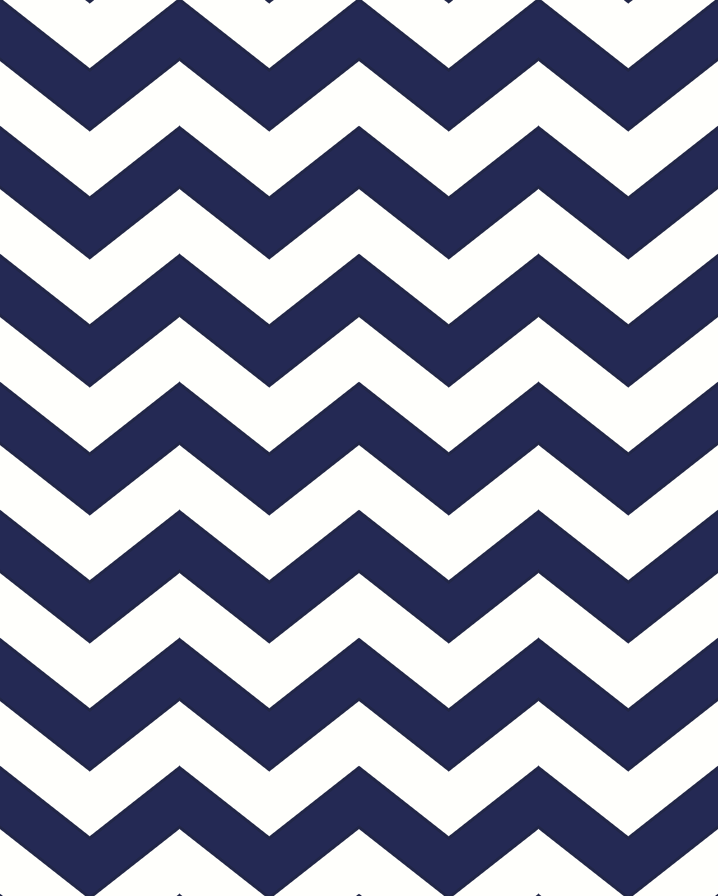
This pattern is drawn by a Shadertoy shader. Its source:

```glsl
// Signed distance to the zigzag bands, as a fraction of canvas height
float chevronDistance(vec2 uv, float aspect) {
    const vec2 repeats = vec2(4.0, 7.0);
    const float rise = 0.551;      // zigzag height in row units
    const float halfBand = 0.2475; // half the band's vertical thickness

    float drop = 1.0 - abs(2.0 * fract(uv.x * repeats.x) - 1.0);
    float row = (1.0 - uv.y) * repeats.y + 0.018 - rise * drop;
    float d = abs(fract(row - halfBand + 0.5) - 0.5) - halfBand;

    // Turn the vertical offset into a perpendicular one
    float slope = 2.0 * rise * repeats.x / (repeats.y * aspect);
    return d / (repeats.y * sqrt(1.0 + slope * slope));
}

void mainImage(out vec4 fragColor, in vec2 fragCoord) {
    vec2 uv = fragCoord / iResolution.xy;
    float d = chevronDistance(uv, iResolution.x / iResolution.y);
    float pixel = 1.0 / iResolution.y;

    // Navy band with a thin, duller rim
    float rim = smoothstep(-0.0034 - 0.5 * pixel, -0.0034 + 0.5 * pixel, d);
    vec3 navy = mix(vec3(0.14, 0.16, 0.33), vec3(0.13, 0.15, 0.28), rim);

    // Antialiased band over the white ground
    float band = clamp(0.5 - d / pixel, 0.0, 1.0);
    fragColor = vec4(mix(vec3(1.0, 1.0, 0.99), navy, band), 1.0);
}
```
